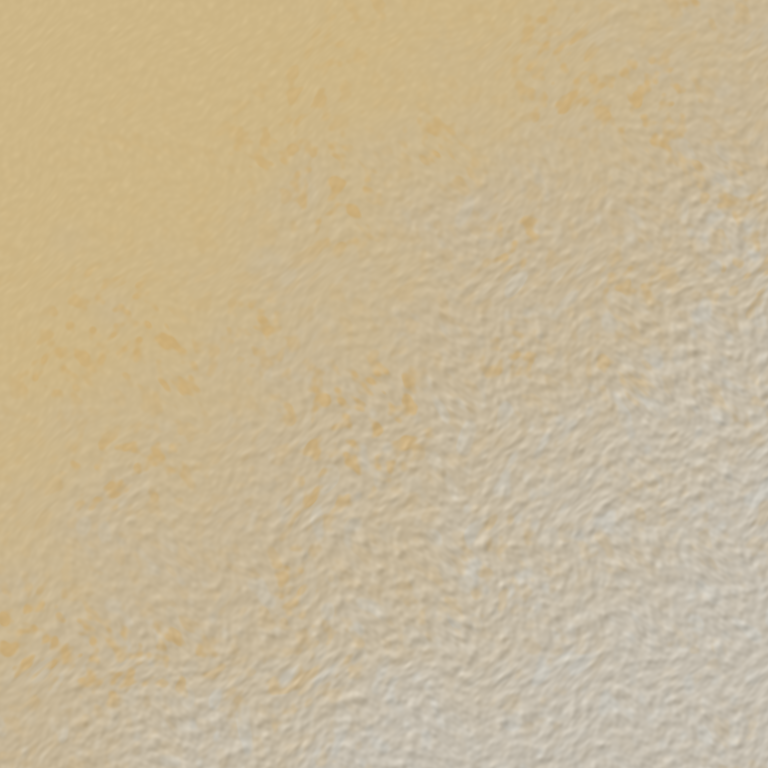
Reproduce this texture procedurally as a Shadertoy shader.

```glsl
// Softly lit plaster: warm smooth wash at upper left, cool rough relief at lower right, ochre stains.

#define WARM vec3(0.805, 0.715, 0.530)
#define MID vec3(0.775, 0.710, 0.592)
#define COOL vec3(0.772, 0.742, 0.685)
#define OCHRE vec3(0.800, 0.655, 0.410)
#define PALE vec3(0.775, 0.775, 0.750)
#define LIGHT_DIR vec2(-0.5, 0.86)
#define LIGHT_STEP 0.0055
#define RELIEF 0.085
#define GRAIN 0.012
#define STAIN 0.55
#define MOTTLE 0.10

vec2 hash2(vec2 cell) {
    vec2 q = vec2(dot(cell, vec2(127.1, 311.7)), dot(cell, vec2(269.5, 183.3)));
    return fract(sin(q) * 43758.5);
}

// Cellular noise: soft bumps around one jittered point per cell, mean near 0.52
float bumps(vec2 p) {
    vec2 cell = floor(p);
    vec2 local = p - cell;
    float sum = 0.0;
    for (int y = -1; y <= 1; y++) {
        for (int x = -1; x <= 1; x++) {
            vec2 offset = vec2(x, y);
            vec2 d = offset + hash2(cell + offset) - local;
            sum += exp(-6.0 * dot(d, d));
        }
    }
    return sum;
}

// Layered sines bend the cell grid
vec2 warp(vec2 p) {
    p += 0.010 * sin(p.yx * vec2(23.0, 19.0) + vec2(0.7, 2.1));
    return p + 0.004 * sin(p.yx * vec2(61.0, 53.0) + vec2(1.9, 0.4));
}

// Plaster height: upright ridges, tilted ledges and fine crumbs
float height(vec2 p) {
    vec2 tilted = vec2(p.x + 0.35 * p.y, p.y - 0.35 * p.x);
    return 0.55 * bumps(p * vec2(62.0, 38.0))
         + 0.60 * bumps(tilted * vec2(36.0, 62.0) + 17.0)
         + 0.30 * bumps(p * 105.0 + 41.0);
}

// Fine slanted fibres
float fibres(vec2 p) {
    vec2 slanted = vec2(p.x + p.y, p.y - p.x);
    return bumps(slanted * vec2(55.0, 100.0) + 73.0) - 0.52;
}

void mainImage(out vec4 fragColor, in vec2 fragCoord) {
    vec2 uv = fragCoord / iResolution.xy;
    vec2 p = warp(uv);

    // Diagonal wash with broad mottling
    float broad = bumps(p * 4.5 + 5.0) - 0.52;
    float patchy = bumps(p * 13.0 + 29.0) - 0.52;
    float wash = 0.55 + dot(uv, vec2(0.45, -0.55));
    float tone = wash + MOTTLE * (0.6 * broad + 0.5 * patchy);
    vec3 color = mix(WARM, MID, smoothstep(0.20, 0.55, tone));
    color = mix(color, COOL, smoothstep(0.50, 0.85, tone));

    // Ochre stains gather in clusters along the middle diagonal
    float spots = 0.65 * bumps(p * vec2(44.0, 36.0) + 11.0) + 0.35 * bumps(p * 85.0 + 3.0);
    float cluster = smoothstep(0.30, 1.05, bumps(p * 7.0 + 61.0));
    float band = smoothstep(0.08, 0.35, wash) * (1.0 - 0.75 * smoothstep(0.50, 0.80, wash));
    float stain = smoothstep(0.45, 1.05, spots) * (0.25 + 0.75 * cluster) * band;
    color = mix(color, OCHRE, STAIN * stain);

    // Pale bluish flecks on the rough side
    float rough = smoothstep(0.25, 0.75, wash + 0.08 * broad);
    float flecks = smoothstep(0.60, 1.15, bumps(p * vec2(40.0, 30.0) + 83.0));
    color = mix(color, PALE, 0.45 * flecks * rough * (0.4 + 0.6 * smoothstep(-0.2, 0.4, patchy)));

    // Side light on the relief, faint fibre grain everywhere
    float slope = height(p) - height(p + LIGHT_STEP * LIGHT_DIR);
    color += RELIEF * slope * (0.12 + 0.88 * rough);
    color += GRAIN * fibres(p);

    fragColor = vec4(clamp(color, 0.0, 1.0), 1.0);
}
```
